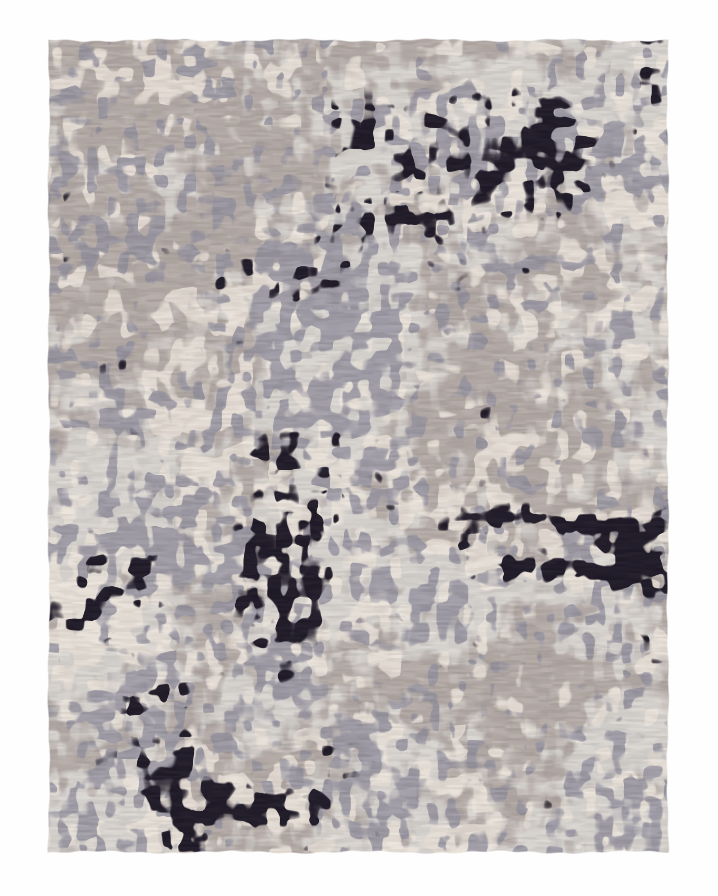
A WebGL 1 fragment shader for this texture:

```glsl
precision highp float;
uniform vec2 u_resolution;

const vec3 PAPER  = vec3(0.995);
const vec3 SILVER = vec3(0.825, 0.81, 0.795);
const vec3 TAUPE  = vec3(0.69, 0.655, 0.64);
const vec3 CREAM  = vec3(0.90, 0.87, 0.835);
const vec3 SLATE  = vec3(0.575, 0.565, 0.615);
const vec3 INK    = vec3(0.135, 0.115, 0.165);

const vec2 RUG_MIN = vec2(0.068, 0.049);
const vec2 RUG_MAX = vec2(0.930, 0.955);
const float INK_SCALE = 84.0;      // cells per canvas height
const float MOTTLE_SCALE = 92.0;
const float REGION_SCALE = 11.0;
const float SOFT = 0.045;          // half width of blot edges
const float THREAD_CONTRAST = 0.075;

vec3 hash3(vec2 p) {
  vec3 q = vec3(dot(p, vec2(127.1, 311.7)),
                dot(p, vec2(269.5, 183.3)),
                dot(p, vec2(419.2, 371.9)));
  return fract(sin(q) * 43758.5);
}

// Cellular noise: random cell values blended by distance to jittered points
float cells(vec2 p) {
  vec2 base = floor(p), f = p - base;
  float total = 0.0, weight = 0.0;
  for (int j = -1; j <= 1; j++) {
    for (int i = -1; i <= 1; i++) {
      vec2 o = vec2(float(i), float(j));
      vec3 h = hash3(base + o);
      vec2 d = o + 0.15 + 0.7 * h.xy - f;
      float w = exp(-7.0 * dot(d, d));
      total += w * h.z;
      weight += w;
    }
  }
  return total / weight;
}

// Blots that run along the warp and the weft
float woven(vec2 p, float seed) {
  float upright = cells(p * vec2(1.0, 0.5) + seed);
  float level = cells(p * vec2(0.5, 1.0) + seed + 37.0);
  return 0.5 * (upright + level);
}

float cut(float level, float n) {
  return smoothstep(level - SOFT, level + SOFT, n);
}

float patchAt(vec2 uv, vec2 center, vec2 halfSize) {
  vec2 d = abs(uv - center) / halfSize;
  return 1.0 - smoothstep(0.65, 1.45, max(d.x, d.y));
}

// Where the dark dye gathers
float inkZones(vec2 uv) {
  float z = 0.95 * patchAt(uv, vec2(0.73, 0.835), vec2(0.085, 0.06));
  z = max(z, 0.68 * patchAt(uv, vec2(0.55, 0.79), vec2(0.11, 0.09)));
  z = max(z, 0.95 * patchAt(uv, vec2(0.385, 0.355), vec2(0.065, 0.10)));
  z = max(z, 0.72 * patchAt(uv, vec2(0.41, 0.49), vec2(0.07, 0.03)));
  z = max(z, 0.82 * patchAt(uv, vec2(0.14, 0.34), vec2(0.065, 0.05)));
  z = max(z, 1.0 * patchAt(uv, vec2(0.23, 0.11), vec2(0.05, 0.06)));
  z = max(z, 0.95 * patchAt(uv, vec2(0.36, 0.105), vec2(0.095, 0.022)));
  z = max(z, 0.85 * patchAt(uv, vec2(0.21, 0.22), vec2(0.05, 0.013)));
  z = max(z, 0.8 * patchAt(uv, vec2(0.91, 0.90), vec2(0.03, 0.06)));
  z = max(z, 0.8 * patchAt(uv, vec2(0.92, 0.26), vec2(0.025, 0.03)));
  z = max(z, 0.7 * patchAt(uv, vec2(0.35, 0.70), vec2(0.06, 0.02)));
  float bar = 1.5 * patchAt(uv, vec2(0.80, 0.39), vec2(0.13, 0.043));
  bar -= 1.1 * patchAt(uv, vec2(0.765, 0.398), vec2(0.075, 0.025));
  return max(z, bar);
}

float taupeZones(vec2 uv) {
  float z = patchAt(uv, vec2(0.25, 0.80), vec2(0.20, 0.18));
  z = max(z, 0.8 * patchAt(uv, vec2(0.29, 0.45), vec2(0.06, 0.25)));
  return max(z, 0.8 * patchAt(uv, vec2(0.62, 0.56), vec2(0.12, 0.08)));
}

void main() {
  vec2 uv = gl_FragCoord.xy / u_resolution;
  vec2 p = gl_FragCoord.xy / u_resolution.y;

  // Broad regions
  float regionA = woven(p * REGION_SCALE, 3.0);
  float regionB = woven(p * REGION_SCALE, 71.0);
  float mid = woven(p * 36.0, 19.0);
  vec2 ragged = uv + 0.05 * (vec2(regionA, regionB) - 0.5) + 0.025 * (mid - 0.5);
  float inkZone = inkZones(ragged);

  // Silver ground with worn taupe
  float grain = woven(p * MOTTLE_SCALE, 131.0);
  float wear = 0.4 * regionA + 0.3 * mid + 0.3 * grain + 0.13 * taupeZones(ragged);
  vec3 color = mix(SILVER, TAUPE, smoothstep(0.46, 0.61, wear));

  // Cream and slate mottling
  float creamBlot = 0.65 * woven(p * MOTTLE_SCALE * 0.8, 211.0) + 0.35 * regionB;
  float creamLevel = 0.59 - 0.12 * clamp(inkZone, 0.0, 1.0);
  color = mix(color, CREAM, 0.85 * cut(creamLevel, creamBlot));
  float slateBlot = 0.6 * woven(p * MOTTLE_SCALE, 307.0) + 0.25 * (1.0 - regionA) + 0.15 * mid;
  color = mix(color, SLATE, 0.85 * cut(0.575, slateBlot));

  // Dark blots
  float inkBlot = 0.7 * woven(p * INK_SCALE, 401.0) + 0.3 * mid;
  float ink = cut(mix(0.83, 0.49, inkZone), inkBlot);

  // Fine weft threads
  float thread = cells(p * vec2(60.0, 380.0)) - 0.5;
  color += THREAD_CONTRAST * thread;
  color = mix(color, INK + 0.5 * THREAD_CONTRAST * thread, ink);

  // Rug outline on white
  vec2 inset = min(uv - RUG_MIN, RUG_MAX - uv);
  inset += 0.0012 * sin(uv.yx * 34.0) + 0.0006 * sin(uv.yx * 151.0);
  vec2 pixel = 1.0 / u_resolution;
  vec2 inside = smoothstep(-pixel, pixel, inset);
  gl_FragColor = vec4(mix(PAPER, color, inside.x * inside.y), 1.0);
}
```
